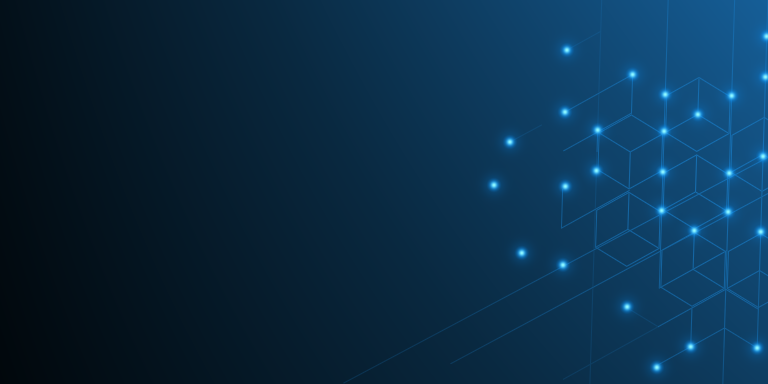
Reproduce this background procedurally as a WebGL 1 fragment shader.

```glsl
precision highp float;
// Dark blue gradient with a glowing lattice of thin cube outlines and light nodes.
uniform vec2 u_resolution;

// Background gradient, from the left edge to the upper right
const vec3 SHADOW = vec3(0.004, 0.028, 0.045);
const vec3 MIDTONE = vec3(0.036, 0.160, 0.252);
const vec3 SKY = vec3(0.085, 0.370, 0.595);
const float MID_STOP = 0.42;

// Skewed lattice in units of canvas height: columns go right, rows go down
const vec2 ORIGIN = vec2(1.4714, 0.7083);
const vec2 COLUMN = vec2(0.0865, -0.0016);
const vec2 ROW = vec2(-0.0031, -0.1008);

// Line work
const vec3 LINE_COLOR = vec3(0.10, 0.53, 0.85);
const float LINE_HALF_WIDTH = 0.0014;
const float CUBE_SIZE = 0.955;
const float CUBE_STRENGTH = 0.58;
const float RAIL_STRENGTH = 0.52;
const float FAINT_STRENGTH = 0.15;
const vec2 LIT_CENTER = vec2(1.83, 0.52);
const float LIT_RADIUS = 0.50;

// Nodes
const vec3 HALO_COLOR = vec3(0.02, 0.58, 1.00);
const vec3 CORE_COLOR = vec3(0.60, 1.00, 1.00);
const float AURA_RADIUS = 0.026;
const float HALO_RADIUS = 0.0145;
const float CORE_RADIUS = 0.0070;

vec2 toLattice(vec2 p) {
  vec2 d = p - ORIGIN;
  float det = COLUMN.x * ROW.y - COLUMN.y * ROW.x;
  return vec2(ROW.y * d.x - ROW.x * d.y, COLUMN.x * d.y - COLUMN.y * d.x) / det;
}

// Canvas distance from lattice point q to the segment a-b
float segment(vec2 q, vec2 a, vec2 b) {
  vec2 cell = vec2(COLUMN.x, ROW.y);
  vec2 pa = (q - a) * cell, ba = (b - a) * cell;
  return length(pa - ba * clamp(dot(pa, ba) / dot(ba, ba), 0.0, 1.0));
}

// Hexagon outline with three inner spokes; facing -1 turns it upside down
float cube(vec2 q, vec2 center, float facing) {
  vec2 e = (q - center) / CUBE_SIZE;
  e = vec2(abs(e.x), e.y * facing);
  vec2 top = vec2(0.0, -1.0), upper = vec2(1.0, -0.5), lower = vec2(1.0, 0.5);
  float d = min(segment(e, top, upper), segment(e, upper, lower));
  d = min(d, segment(e, lower, -top));
  d = min(d, min(segment(e, vec2(0.0), top), segment(e, vec2(0.0), lower)));
  return d * CUBE_SIZE;
}

float node(vec2 q, float column, float row) {
  vec2 v = q - vec2(column, row);
  return length(COLUMN * v.x + ROW * v.y);
}

// Nearest of count nodes in one row, a fixed stride apart
float nodes(vec2 q, float first, float row, float stride, float count) {
  float i = clamp(floor((q.x - first) / stride + 0.5), 0.0, count - 1.0);
  return node(q, first + i * stride, row);
}

// Pixel coverage of a thin line at distance d
float stroke(float d, float px) {
  vec2 edge = clamp((d + vec2(1.0, -1.0) * LINE_HALF_WIDTH) / px + 0.5, 0.0, 1.0);
  return edge.x - edge.y;
}

float cubeField(vec2 q) {
  float d = min(cube(q, vec2(2.0, 1.0), -1.0), cube(q, vec2(2.0, 3.0), 1.0));
  for (int i = 0; i < 3; i++) d = min(d, cube(q, vec2(4.0, 2.0 * float(i)), 1.0));
  for (int i = 0; i < 2; i++) d = min(d, cube(q, vec2(6.0, 1.0 + 3.0 * float(i)), 1.0));
  // Open panels to the left of and below the cubes
  for (int i = 0; i < 3; i++) {
    float k = float(i), y = k + step(2.0, k);
    d = min(d, segment(q, vec2(0.0, y), vec2(2.0, y - 1.0)));
    d = min(d, segment(q, vec2(2.0 - k, y - 1.0 + 0.5 * mod(k, 2.0)), vec2(2.0 - k, y)));
    d = min(d, segment(q, vec2(3.0, 4.5 + k), vec2(5.0, 3.5 + k)));
    d = min(d, segment(q, vec2(4.0 + k, 5.0), vec2(4.0 + k, 6.0)));
  }
  d = min(d, segment(q, vec2(5.0, 4.5), vec2(6.0, 5.0)));
  return min(d, segment(q, vec2(5.0, 5.5), vec2(6.0, 6.0)));
}

// Long diagonals and verticals
float railField(vec2 q) {
  float d = segment(q, vec2(-6.4, 7.1), vec2(6.3, 1.0));
  d = min(d, segment(q, vec2(-3.2, 6.55), vec2(6.3, 1.95)));
  d = min(d, segment(q, vec2(3.0, -4.0), vec2(3.0, 4.5)));
  d = min(d, segment(q, vec2(5.0, -4.0), vec2(5.0, 8.0)));
  return min(d, segment(q, vec2(6.0, -4.0), vec2(6.0)));
}

float faintField(vec2 q) {
  float d = min(segment(q, vec2(1.0, -4.0), vec2(1.0, 8.0)), segment(q, vec2(0.2, 6.9), vec2(4.0, 5.0)));
  d = min(d, segment(q, vec2(0.0, -1.6), vec2(1.0, -2.1)));
  d = min(d, segment(q, vec2(2.0, 5.0), vec2(3.0, 5.5)));
  return min(d, segment(q, vec2(-1.63, 0.8), vec2(-0.7, 0.35)));
}

float nodeField(vec2 q) {
  float d = min(node(q, 0.0, -1.6), min(node(q, 6.0, -2.05), node(q, 6.0, 1.05)));
  d = min(d, min(node(q, -1.63, 0.8), min(node(q, -2.07, 1.92), node(q, -1.17, 3.66))));
  d = min(d, min(node(q, 0.08, 1.92), min(node(q, 0.08, 3.95), node(q, 2.05, 5.0))));
  d = min(d, min(nodes(q, 2.0, -1.0, 4.0, 2.0), nodes(q, 3.0, -0.5, 2.0, 2.0)));
  d = min(d, min(nodes(q, 0.0, 0.0, 4.0, 2.0), nodes(q, 1.0, 0.45, 2.0, 2.0)));
  d = min(d, min(nodes(q, 1.0, 1.5, 2.0, 3.0), nodes(q, 3.0, 2.5, 2.0, 2.0)));
  d = min(d, min(nodes(q, 4.0, 3.0, 2.0, 2.0), nodes(q, 4.0, 6.0, 2.0, 2.0)));
  return min(d, node(q, 3.0, 6.55));
}

float glow(float d, float radius) { return exp(-d * d / (radius * radius)); }

void main() {
  float px = 1.0 / u_resolution.y;
  vec2 p = gl_FragCoord.xy * px;
  vec2 q = toLattice(p);
  float t = 0.32 * p.x + 0.11 * p.y + 0.125 * p.x * p.y;
  vec3 color = mix(SHADOW, MIDTONE, clamp(t / MID_STOP, 0.0, 1.0));
  color = mix(color, SKY, clamp((t - MID_STOP) / (1.0 - MID_STOP), 0.0, 1.0));
  // Lines, strongest near the lit center
  float lit = mix(0.35, 1.0, glow(length(p - LIT_CENTER), LIT_RADIUS));
  float line = max(CUBE_STRENGTH * stroke(cubeField(q), px), RAIL_STRENGTH * stroke(railField(q), px));
  color = mix(color, LINE_COLOR, max(line * lit, FAINT_STRENGTH * stroke(faintField(q), px)));
  // Glowing nodes
  float d = nodeField(q);
  color = mix(color, HALO_COLOR, max(0.25 * glow(d, AURA_RADIUS), 0.92 * glow(d, HALO_RADIUS)));
  color = mix(color, CORE_COLOR, 0.95 * glow(d, CORE_RADIUS));
  gl_FragColor = vec4(color, 1.0);
}
```
